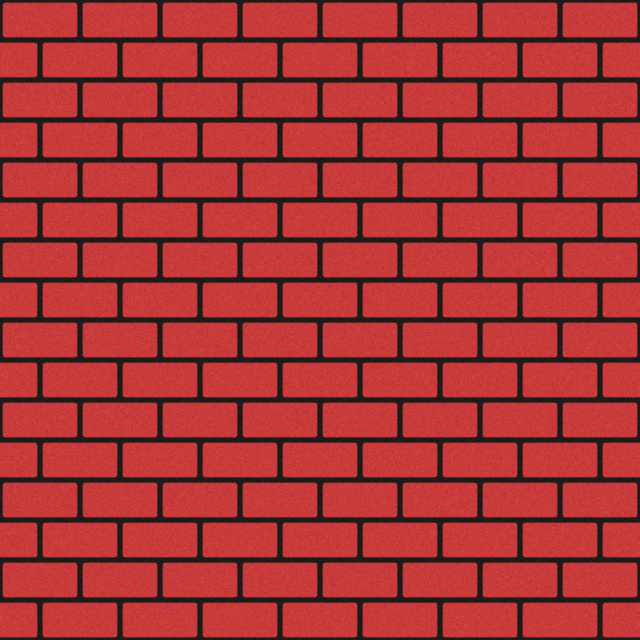
Give the GLSL for this pattern, as a three.js fragment shader.

```glsl
// Running-bond wall of red bricks with dark joints, 8 bricks across and 16 courses up.
// Each brick is a rounded-box distance in its cell, every second course shifted by half;
// a wrapped hash adds fine coloured grain to the bricks and the joints.

varying vec2 vUv;

const vec2 BRICKS = vec2(8.0, 16.0);
const float UNIT = 1.0 / 512.0;        // fine detail size, as a share of the canvas
const float JOINT = 4.0 * UNIT;        // full joint width
const float RADIUS = 2.3 * UNIT;       // brick corner radius
const float GRAIN_CELLS = 512.0;       // whole number, so the grain tiles

const vec3 BRICK_COLOR = vec3(0.788, 0.230, 0.230);
const vec3 JOINT_COLOR = vec3(0.115, 0.108, 0.108);

vec3 hash3(vec2 p) {
  vec3 q = fract(p.xyx * vec3(0.1031, 0.1030, 0.0973));
  q += dot(q, q.yxz + 33.33);
  return fract((q.xxy + q.yzz) * q.zyx);
}

// Signed distance to a rounded box, negative inside
float roundedBox(vec2 p, vec2 halfSize, float radius) {
  vec2 d = abs(p) - halfSize + radius;
  return length(max(d, 0.0)) + min(max(d.x, d.y), 0.0) - radius;
}

// Distance to the nearest brick edge, in canvas units
float brickDistance(vec2 uv, vec2 count, float joint, float radius) {
  vec2 grid = uv * count;
  float shift = 0.5 * (1.0 - mod(floor(grid.y), 2.0));
  grid.x += shift;
  vec2 local = (fract(grid) - 0.5) / count;
  return roundedBox(local, 0.5 / count - 0.5 * joint, radius);
}

// Centred grain: shared brightness plus a little independent colour
vec3 grain(vec2 uv, float cells) {
  vec2 cell = mod(floor(uv * cells), cells);
  vec3 tint = hash3(cell) - 0.5;
  float light = hash3(cell + 71.0).x - 0.5;
  return 0.6 * tint + 0.4 * light;
}

void main() {
  float dist = brickDistance(vUv, BRICKS, JOINT, RADIUS);
  vec3 speckle = grain(vUv, GRAIN_CELLS);

  // Brick face, slightly darker at the rim
  float rim = smoothstep(-1.6 * UNIT, 0.0, dist);
  vec3 brick = BRICK_COLOR * (1.0 - 0.10 * rim) + 0.09 * speckle;

  // Joint, shaded where it meets the bricks
  float depth = smoothstep(0.0, 0.5 * JOINT, dist);
  vec3 mortar = JOINT_COLOR * mix(0.82, 1.0, depth) + 0.05 * speckle;

  float face = 1.0 - smoothstep(-0.5 * UNIT, 0.5 * UNIT, dist);
  gl_FragColor = vec4(mix(mortar, brick, face), 1.0);
}
```
